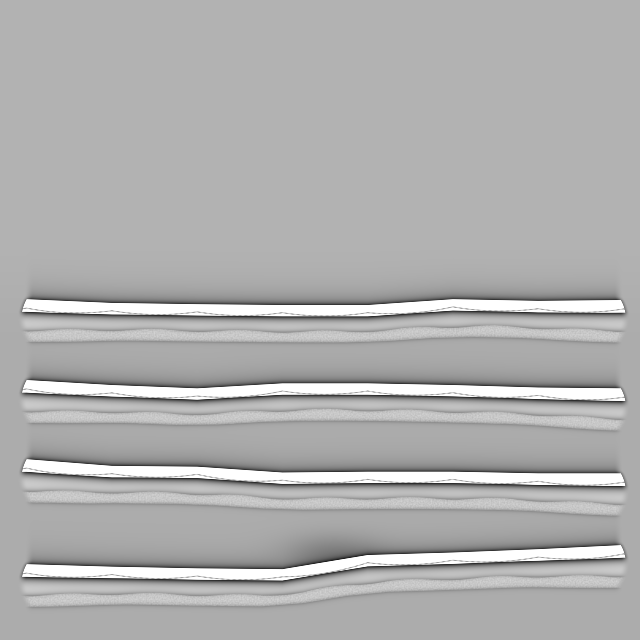
Give the GLSL for this texture map, as a WebGL 2 fragment shader.

```glsl
#version 300 es
precision highp float;
// Four long, gently bent strips in relief on a flat grey field. Each strip is
// a vertical profile (shadow, white face, groove, grainy ledge) swept along a
// polyline of knots, with soft, slightly bowed ends.
uniform vec2 u_resolution;
out vec4 fragColor;

const float SPAN = 768.0;           // layout units across the canvas, y down
const int STRIPS = 4;
const int KNOTS = 8;
const float FIRST_KNOT = 32.0;
const float KNOT_STEP = 102.3;
const float CENTER_X = 388.5;
const float HALF_LENGTH = 362.5;
const float FACE_DEPTH = 13.7;      // height of the white face
const float GROOVE_DEPTH = 31.6;    // groove between slope and ledge
const float LEDGE_DEPTH = 45.0;     // foot of the ledge
const float FLARE = 6.0;            // extra depth towards the ends
const float GRAIN_SIZE = 1.9;
const float GRAIN_AMOUNT = 0.07;
const float FIELD = 0.70;
const float LOW_FIELD = 0.675;

// Height of the top edge at every knot, one row per strip.
const float EDGE[32] = float[32](
    359.0, 363.5, 365.0, 366.0, 366.0, 359.0, 361.0, 360.0,
    456.0, 462.0, 466.0, 460.0, 460.0, 462.0, 465.0, 466.0,
    551.0, 559.0, 560.0, 567.0, 566.0, 566.0, 568.0, 568.0,
    677.0, 680.0, 682.0, 683.0, 666.0, 663.0, 659.0, 654.0);

vec2 hashGradient(vec2 cell) {
    vec3 p = fract(cell.xyx * vec3(0.1031, 0.1030, 0.0973));
    p += dot(p, p.yzx + 33.33);
    float angle = 6.2832 * fract((p.x + p.y) * p.z);
    return vec2(cos(angle), sin(angle));
}

float gradientNoise(vec2 p) {
    vec2 i = floor(p), f = fract(p);
    vec2 w = f * f * (3.0 - 2.0 * f);
    vec2 e = vec2(1.0, 0.0);
    float low = mix(dot(hashGradient(i), f), dot(hashGradient(i + e), f - e), w.x);
    float high = mix(dot(hashGradient(i + e.yx), f - e.yx),
                     dot(hashGradient(i + 1.0), f - 1.0), w.x);
    return mix(low, high, w.y);
}

float edgeHeight(int strip, float x) {
    float s = clamp((x - FIRST_KNOT) / KNOT_STEP, 0.0, float(KNOTS) - 1.001);
    int k = strip * KNOTS + int(s);
    return mix(EDGE[k], EDGE[k + 1], fract(s));
}

// Soft step upwards across value zero.
float cover(float value, float aa) {
    return smoothstep(-0.5 * aa, 0.5 * aa, value);
}

float addStrip(float shade, int strip, vec2 p, float aa) {
    float top = edgeHeight(strip, p.x);
    float smoothTop = 0.5 * (edgeHeight(strip, p.x - 25.0) + edgeHeight(strip, p.x + 25.0));
    float d = p.y - top;
    float low = p.y - mix(top, smoothTop, smoothstep(12.0, 32.0, d));

    // Ends bow outwards around the middle of the profile.
    float bow = (d - 22.0) / 22.0;
    float inset = HALF_LENGTH - 6.0 * min(bow * bow, 1.4) - abs(p.x - CENTER_X);
    float fade = smoothstep(-5.0, 6.0, inset);
    float flare = smoothstep(220.0, 360.0, abs(p.x - CENTER_X));
    float s = (p.x - FIRST_KNOT) / KNOT_STEP;
    float wave = cos(6.2832 * s);

    float face = FACE_DEPTH + 1.5 * flare;
    float groove = GROOVE_DEPTH + 1.5 * wave + 0.8 * FLARE * flare;
    float foot = LEDGE_DEPTH + FLARE * flare;

    // Shadow above the face.
    float above = min(d, 0.0);
    float shadow = 0.36 * exp(above / 2.5) + 0.20 * exp(above / 12.0);
    shade -= shadow * fade * (1.0 - cover(d, aa));

    // Slope rising from black, then sinking into the groove.
    float slope = 0.84 - 0.76 * exp(-max(d - face, 0.0) / 4.5);
    slope -= (0.25 + 0.06 * wave) * exp(-max(groove - low, 0.0) / 3.2);

    // Grainy ledge and its soft foot.
    float grain = gradientNoise(p / GRAIN_SIZE);
    float ledge = 0.79 + GRAIN_AMOUNT * grain - 0.14 * exp(-max(low - groove, 0.0) / 1.3);
    ledge -= 0.20 * exp(-max(foot - low, 0.0) / 1.8);

    float body = mix(slope, ledge, cover(low - groove, 1.5 * aa));
    float below = shade - 0.15 * exp(-max(low - foot, 0.0) / 2.0) * fade;
    shade = mix(shade, below, cover(low - foot, aa));
    shade = mix(shade, body, fade * cover(d, aa) * cover(foot - low, 2.0 * aa));

    // White face with a thin broken seam that rises at the knots.
    float peak = abs(fract(s) - 0.5) * 2.0;
    float seam = abs(d - face + 0.5 + 4.0 * peak * peak);
    float dash = 0.28 + 0.10 * sin(p.x * 0.9);
    float white = 1.0 - dash * (1.0 - smoothstep(0.2, 0.5 + 0.6 * aa, seam));
    return mix(shade, white, cover(d, aa) * cover(face - d, aa) * cover(inset, aa));
}

void main() {
    vec2 p = gl_FragCoord.xy / u_resolution * SPAN;
    p.y = SPAN - p.y;
    float aa = SPAN / min(u_resolution.x, u_resolution.y);

    // Field, darker low down and in the bend of the last strip.
    float shade = mix(FIELD, LOW_FIELD, smoothstep(270.0, 420.0, p.y));
    vec2 bend = (p - vec2(395.0, 662.0)) / vec2(55.0, 22.0);
    shade -= 0.12 * exp(-dot(bend, bend));

    for (int i = 0; i < STRIPS; i++) shade = addStrip(shade, i, p, aa);
    fragColor = vec4(vec3(clamp(shade, 0.0, 1.0)), 1.0);
}
```
